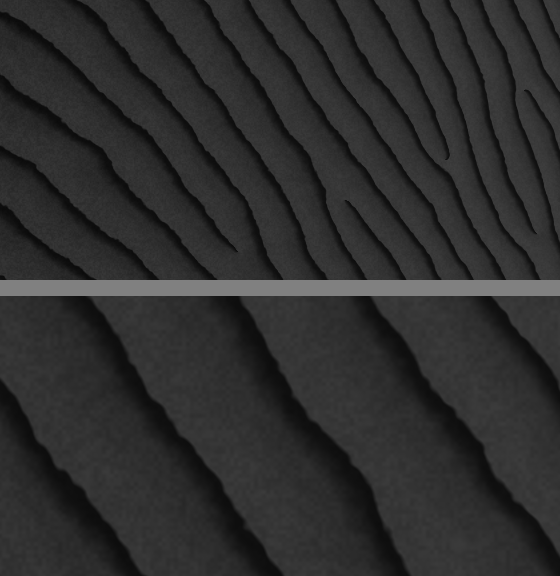
Top, the full canvas; bottom, a detail of the centre.
This texture is drawn by a Shadertoy shader. Its source:

```glsl
// Dark wind-blown sand: curved ripples with a crisp crest and a soft shadow below it.
// A smooth phase field counts the ripples; dislocations (angle terms) make them fork
// and end, and a sawtooth profile of the phase gives the shading, with grain on top.

float hash(vec2 cell) {
    vec3 h = fract(vec3(cell.xyx) * 0.1031);
    h += dot(h, h.yzx + 33.33);
    return fract((h.x + h.y) * h.z);
}

float valueNoise(vec2 p) {
    vec2 i = floor(p), f = fract(p);
    f = f * f * (3.0 - 2.0 * f);
    return mix(mix(hash(i), hash(i + vec2(1, 0)), f.x),
               mix(hash(i + vec2(0, 1)), hash(i + vec2(1, 1)), f.x), f.y) - 0.5;
}

// Position of each fork; z = 1 ends a ripple downwards, z = -1 starts one
const vec3 FORKS[5] = vec3[5](
    vec3(0.85, 0.10, 1), vec3(1.23, 0.285, -1), vec3(1.59, 0.43, 1),
    vec3(1.92, 0.165, 1), vec3(1.87, 0.675, -1));

float ripplePhase(vec2 p) {
    // Wide, shallow ripples on the left turn narrow and steep on the right
    float phase = 1.1 + 2.6 * p.x + 1.75 * p.x * p.x - 4.2 * (1.0 - p.y);
    for (int i = 0; i < 5; i++) {
        vec2 q = p - FORKS[i].xy;
        phase += FORKS[i].z * atan(q.y, -q.x) / 6.28319;
    }
    // Wavering course, then crumbling crests
    phase += 0.28 * valueNoise(p * 4.0 + 7.0) + 0.13 * valueNoise(p * 11.0);
    return phase + 0.05 * valueNoise(p * 38.0) + 0.035 * valueNoise(p * 90.0);
}

void mainImage(out vec4 fragColor, in vec2 fragCoord) {
    vec2 p = fragCoord / iResolution.y;
    float toCrest = 1.0 - fract(ripplePhase(p));

    // Shadow under the crest, easing into the lit face
    float across = clamp(p.x / 2.0, 0.0, 1.0);
    float shadow = mix(0.048, 0.066, across);
    float lit = 0.115 * smoothstep(0.02, 0.28, toCrest)
              + 0.040 * smoothstep(0.20, 0.75, toCrest);

    // Smoothed crest edge, at least about one and a half pixels wide
    float slope = length(vec2(2.6 + 3.5 * p.x, 4.2));
    float edge = max(0.045, 1.5 * slope / iResolution.y);
    lit *= 1.0 - smoothstep(1.0 - edge, 1.0, toCrest);

    // Light grows to the right; sand grain is stronger on lit faces
    float grey = shadow + lit * mix(0.90, 1.06, across);
    float grain = 0.035 * valueNoise(p * 210.0) + 0.020 * valueNoise(p * 95.0 + 31.0)
                + 0.012 * valueNoise(p * 24.0 + 5.0);
    grey += grain * (0.3 + 4.5 * lit) * mix(1.1, 0.7, across);

    fragColor = vec4(vec3(grey), 1.0);
}
```
